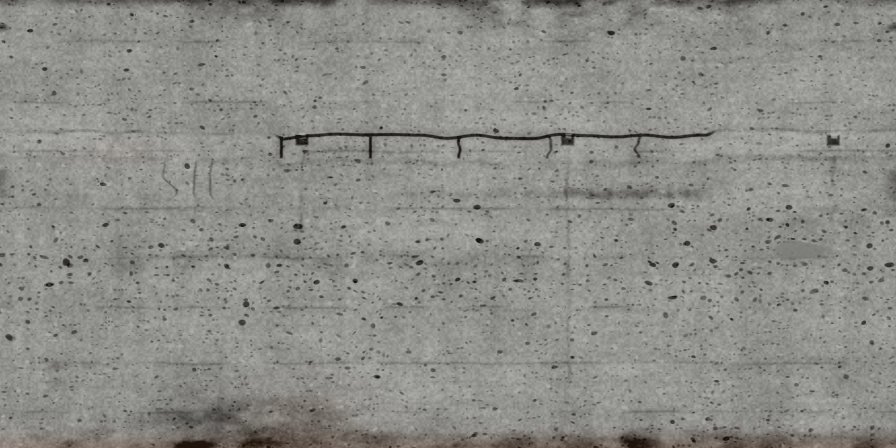
A Shadertoy shader for this texture:

```glsl
#define LIGHT_CONCRETE vec3(0.625, 0.627, 0.613)
#define DARK_GRIME vec3(0.095, 0.085, 0.065)
#define RUST_TINT vec3(0.035, -0.005, -0.02)
#define BASE_DIRT 0.085
#define GRAIN 0.17
#define MOTTLE 0.2
#define SEAM_Y 0.695
#define DRIP_SPACING 0.199
#define ANCHOR_SPACING 0.593

float hash(vec2 p) {
    vec3 q = fract(p.xyx * vec3(0.1031, 0.103, 0.0973));
    q += dot(q, q.yzx + 33.33);
    return fract((q.x + q.y) * q.z);
}

float noise(vec2 p) {
    vec2 i = floor(p), f = fract(p);
    f = f * f * (3.0 - 2.0 * f);
    return mix(mix(hash(i), hash(i + vec2(1, 0)), f.x),
               mix(hash(i + vec2(0, 1)), hash(i + 1.0), f.x), f.y);
}

float fbm(vec2 p) {
    float sum = 0.0, amp = 0.5;
    for (int i = 0; i < 5; i++) {
        sum += amp * noise(p);
        p = p * 2.03 + 17.3;
        amp *= 0.5;
    }
    return sum;
}

float bell(float d, float width) { return exp(-d * d / (width * width)); }

float blob(vec2 p, float x, float y, float rx, float ry) {
    return bell(p.x - x, rx) * bell(p.y - y, ry);
}

float span(float v, float a, float b, float soft) {
    return smoothstep(a - soft, a + soft, v) * (1.0 - smoothstep(b - soft, b + soft, v));
}

float box(vec2 p, vec2 center, vec2 halfSize, float soft) {
    vec2 d = abs(p - center) - halfSize;
    return 1.0 - smoothstep(-soft, soft, max(d.x, d.y));
}

// One random oval hole per grid cell, kept with the given chance
float pits(vec2 p, float cells, float chance, float size, float px) {
    vec2 q = p * cells, id = floor(q);
    vec2 center = 0.3 + 0.4 * vec2(hash(id + 3.7), hash(id + 41.2));
    float radius = size * mix(0.4, 1.0, hash(id + 77.1));
    vec2 d = (fract(q) - center) * vec2(0.75, 1.1);
    float soft = px * cells * 0.8;
    return step(hash(id + 9.4), chance) * (1.0 - smoothstep(radius - soft, radius + soft, length(d)));
}

void mainImage(out vec4 fragColor, in vec2 fragCoord) {
    float px = 1.0 / iResolution.y;
    vec2 p = fragCoord * px;
    vec2 w = p + 0.012 * (vec2(noise(p * 35.0), noise(p * 35.0 + 50.0)) - 0.5);
    vec2 side = vec2(min(w.x, 2.0 - w.x), w.y);
    float cloud = fbm(p * vec2(7, 11));
    float patchy = smoothstep(0.3, 0.7, fbm(p * vec2(14, 30) + 8.0));

    // Mottling, board streaks and fine grain
    float dirt = BASE_DIRT + MOTTLE * (cloud - 0.48);
    dirt += 0.13 * (fbm(p * vec2(5, 75) + 31.0) - 0.48);
    dirt += 0.07 * (noise(p * vec2(45, 3)) - 0.5);
    dirt += GRAIN * (noise(p * 230.0) - 0.5) + 0.11 * (noise(p * 110.0 + 5.0) - 0.5);

    // Formwork joints
    for (int i = 0; i < 8; i++) {
        float y = 0.06 + 0.118 * float(i) + 0.025 * hash(vec2(i, 4));
        float d = p.y - y - 0.006 * (noise(vec2(p.x * 9.0, y * 90.0)) - 0.5);
        float broken = smoothstep(0.35, 0.75, noise(vec2(p.x * 11.0, y * 70.0)));
        dirt += broken * (0.16 * bell(d, 0.003) + 0.05 * bell(d, 0.018));
    }

    // Weathering along the top and bottom
    float foot = bell(p.y, 0.032);
    dirt += (0.5 + patchy) * (0.25 * bell(1.0 - p.y, 0.012) + 0.4 * foot);
    dirt += patchy * (0.44 * blob(p, 1.22, 0.99, 0.2, 0.055)
        + 0.32 * blob(p, 1.6, 1.0, 0.22, 0.05) + 0.28 * blob(p, 0.6, 1.0, 0.25, 0.06));
    dirt += (0.25 + 0.4 * patchy) * (blob(p, 0.52, 0.03, 0.18, 0.085) + 0.3 * blob(p, 0.72, 0.02, 0.12, 0.08));
    dirt -= 0.07 * blob(p, 0.95, 0.13, 0.18, 0.07);

    // Smudged bands across the middle
    float smudge = bell(w.y - 0.567, 0.012) * (0.35 + noise(p * vec2(75, 12)));
    dirt += smudge * (0.36 * span(p.x, 1.27, 1.58, 0.03) + 0.15 * span(p.x, 0.9, 1.3, 0.06));
    dirt += patchy * (0.2 * blob(p, 0.25, 0.55, 0.11, 0.025) + 0.18 * blob(p, 1.85, 0.52, 0.18, 0.035)
        + 0.16 * bell(p.y - 0.42, 0.03) * span(p.x, 0.2, 1.15, 0.1)
        + 0.3 * blob(side, 0.0, 0.59, 0.018, 0.07));

    // Cracked seam, strongest in its middle run
    float run = span(p.x, 0.62, 1.59, 0.015);
    float seam = p.y - SEAM_Y - 0.011 * (1.0 - run) - 0.012 * (noise(vec2(p.x * 16.0, 2)) - 0.5);
    float ink = mix(0.22 * noise(vec2(p.x * 20.0, 8)), 0.72, run);
    dirt += ink * (1.0 - smoothstep(0.0015, 0.0025 + 1.2 * px, abs(seam)));
    dirt += 0.1 * run * bell(seam, 0.012) + 0.14 * patchy * bell(seam + 0.06, 0.008);
    dirt -= 0.07 * span(seam, -0.055, -0.006, 0.004) * (0.4 + noise(vec2(p.x * 9.0, 6)));

    // Dark drips below the seam
    for (int i = 0; i < 5; i++) {
        float x = 0.628 + DRIP_SPACING * float(i);
        float bend = 0.018 * (noise(vec2(p.y * 60.0, x * 40.0)) - 0.5) * smoothstep(0.9, 1.2, x);
        dirt += (i < 3 ? 0.8 : 0.5) * box(p, vec2(x + bend, 0.671), vec2(0.003, 0.024), 1.2 * px);
        dirt += 0.12 * blob(p, x, 0.66, 0.014, 0.035);
    }

    // Anchors with run-off, damp spots and thin scratches
    for (int i = 0; i < 3; i++) {
        float k = float(i);
        vec2 a = vec2(0.674 + ANCHOR_SPACING * k, 0.687);
        dirt += 0.15 * bell(w.x - a.x, 0.005) * span(p.y, i == 1 ? 0.15 : 0.45, 0.68, 0.03) * (0.4 + patchy);
        dirt += 0.75 * box(p, a, vec2(0.014, 0.011), 1.5 * px);
        dirt -= 0.65 * box(p, a + vec2(0.002, 0.009), vec2(0.007, 0.005), 1.2 * px);
        float x = 0.127 + 0.876 * k;
        dirt += (i == 1 ? 0.03 : 0.16) * (blob(w, x, 0.188, 0.017, 0.011) + blob(w, x, 0.152, 0.018, 0.012));
        float bend = 0.035 * (noise(vec2(p.y * 28.0, k * 7.0)) - 0.5);
        dirt += 0.32 * bell(p.x - 0.38 - 0.052 * k - bend, 0.003) * span(p.y, 0.56, 0.64, 0.01);
    }

    // Pits, thickest below mid height
    float belt = bell(p.y - 0.4, 0.1) + 0.6 * smoothstep(1.2, 1.9, p.x) * bell(p.y - 0.54, 0.09);
    dirt += 0.65 * pits(w, 23.0, 0.03 + 0.2 * belt, 0.16, px);
    dirt += 0.45 * pits(w + 3.1, 52.0, 0.06 + 0.22 * belt, 0.24, px);
    dirt += 0.3 * pits(w + 7.7, 95.0, 0.1 + 0.15 * patchy, 0.3, px);
    dirt -= 0.13 * pits(w + 5.3, 60.0, 0.08, 0.28, px);

    // Smooth oval repair and chipped side edges
    float oval = length((w - vec2(1.785, 0.439)) / vec2(0.062, 0.021));
    dirt = mix(dirt, 0.24 + 0.04 * cloud, 0.8 - 0.8 * smoothstep(0.85, 1.1, oval));
    dirt += 0.6 * blob(side, 0.0, 0.937, 0.014, 0.007) + 0.4 * patchy * blob(w, 1.41, 0.012, 0.04, 0.018);

    // Warm rust
    float rust = foot + 0.4 * blob(p, 0.27, 0.66, 0.12, 0.025) + 0.5 * blob(p, 0.68, 0.07, 0.15, 0.07);
    vec3 color = mix(LIGHT_CONCRETE, DARK_GRIME, clamp(dirt, -0.08, 1.0));
    fragColor = vec4(color + RUST_TINT * rust, 1.0);
}
```
